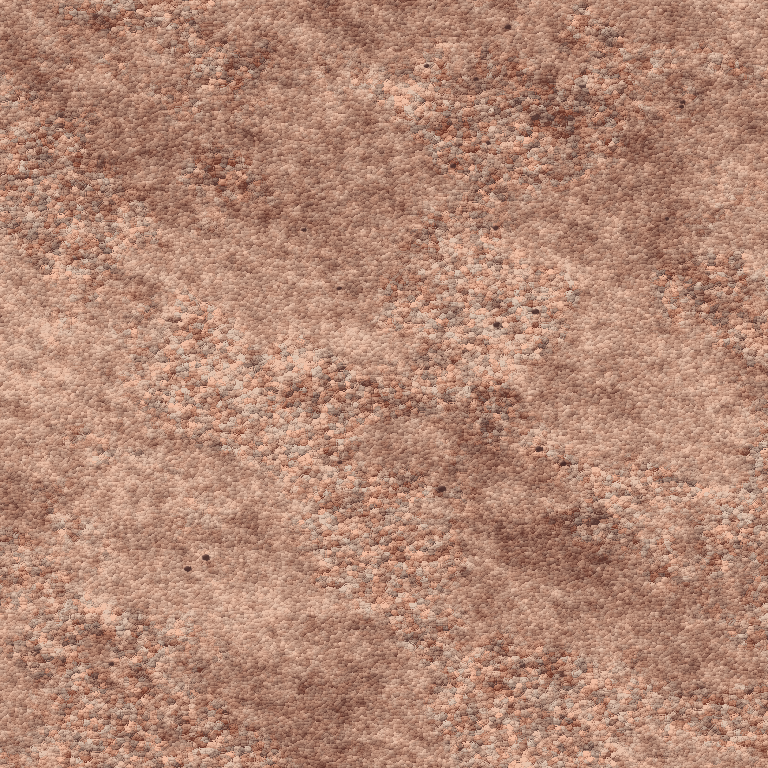
Give the GLSL for this texture, as a three.js fragment shader.

```glsl
// Dry reddish soil: fine sand with patches of coarse gravel, pale dust and
// a few dark stones. Cellular noise draws the lit grains; smoothed cells
// at several scales drive the patches, clumps and slanted streaks.

varying vec2 vUv;

const vec3 SHADOW_SOIL = vec3(0.47, 0.30, 0.25);
const vec3 MID_SOIL    = vec3(0.68, 0.51, 0.43);
const vec3 PALE_SOIL   = vec3(0.87, 0.71, 0.62);
const vec3 STONE_DARK  = vec3(0.27, 0.16, 0.15);
const vec3 STONE_LIT   = vec3(0.55, 0.40, 0.36);
const vec3 RED_TINT    = vec3(0.07, -0.02, -0.05);

const vec2 LIGHT_DIR   = vec2(-0.40, 0.92);
const vec2 STREAK_DIR  = vec2(0.93, -0.36);
const vec2 SAND_SCALE  = vec2(205.0, 250.0);   // grains across the canvas
const vec2 GRAVEL_SCALE = vec2(118.0, 145.0);
const float STONE_SCALE = 15.0;
const float STONE_SHARE = 0.10;
const float STONE_RADIUS = 0.0045;
const float MEAN_TONE  = 0.56;
const float CONTRAST   = 1.08;

vec2 hash2(vec2 p) {
  vec3 h = fract(p.xyx * vec3(0.1031, 0.1030, 0.0973));
  h += dot(h, h.yzx + 33.33);
  return fract((h.xx + h.yz) * h.zy);
}

// Nearest grain: xy = offset from its centre, z = gap to the next, w = id
vec4 grains(vec2 p) {
  vec2 cell = floor(p);
  vec2 offset = vec2(0.0);
  float nearest = 8.0, second = 8.0, id = 0.0;
  for (int y = -1; y <= 1; y++) {
    for (int x = -1; x <= 1; x++) {
      vec2 c = cell + vec2(float(x), float(y));
      vec2 d = p - c - hash2(c);
      float len = length(d);
      if (len < nearest) {
        second = nearest;
        nearest = len;
        offset = d;
        id = hash2(c + 71.0).x;
      } else {
        second = min(second, len);
      }
    }
  }
  return vec4(offset, second - nearest, id);
}

// Smoothly blended cell values, centred on zero
float softCells(vec2 p) {
  vec2 cell = floor(p);
  float sum = 0.0, total = 0.0;
  for (int y = -1; y <= 1; y++) {
    for (int x = -1; x <= 1; x++) {
      vec2 c = cell + vec2(float(x), float(y));
      vec2 d = p - c - hash2(c);
      float w = exp(-5.0 * dot(d, d));
      sum += w * hash2(c + 37.0).y;
      total += w;
    }
  }
  return sum / total - 0.5;
}

// Tone of one grain layer: own shade, lit side and dark gaps
float grainTone(vec4 g, float variety, float relief, float gapDepth) {
  float gap = smoothstep(0.0, 0.35, g.z) - 0.6;
  return (g.w - 0.5) * variety + dot(g.xy, LIGHT_DIR) * relief + gap * gapDepth;
}

void main() {
  vec2 p = vUv + 3.0;
  vec2 slant = vec2(dot(p, STREAK_DIR), dot(p, vec2(-STREAK_DIR.y, STREAK_DIR.x)));

  // Gravel patches with ragged borders
  float patches = softCells(slant * vec2(5.0, 7.0)) + 0.6 * softCells(slant * vec2(15.0, 21.0))
                + 0.4 * softCells(p * 43.0);
  float gravel = smoothstep(-0.12, 0.28, patches);

  // Dust, streaks and clumps
  float dust = 0.30 * softCells(slant * vec2(4.0, 8.0) + 19.0)
             + 0.30 * softCells(slant * vec2(9.0, 17.0) + 53.0);
  float streaks = 0.30 * softCells(slant * vec2(24.0, 66.0) + 11.0);
  float clumps = 0.42 * softCells(p * vec2(62.0, 84.0) + 29.0);

  // Grains of both sizes
  vec4 sandGrain = grains(p * SAND_SCALE);
  vec4 gravelGrain = grains(p * GRAVEL_SCALE + 0.35 * sandGrain.xy);
  float sand = grainTone(sandGrain, 0.36, 0.32, 0.12);
  float pebbles = grainTone(gravelGrain, 0.55, 0.58, 0.30) + 0.5 * sand;
  float relief = mix(sand + 0.25 * pebbles, pebbles, gravel);

  float tone = MEAN_TONE + CONTRAST * (dust + streaks + clumps * mix(0.75, 1.0, gravel) + relief);
  vec3 color = mix(SHADOW_SOIL, MID_SOIL, clamp(tone * 2.0, -0.4, 1.0));
  color = mix(color, PALE_SOIL, clamp(tone * 2.0 - 1.0, 0.0, 1.25));

  // Red and grey grains, strongest in the gravel
  float hue = fract(gravelGrain.w * 37.0) - 0.5;
  color += RED_TINT * hue * mix(0.35, 1.3, gravel);

  // Scattered dark stones, lit from above
  vec4 stone = grains(p * STONE_SCALE);
  vec2 fromStone = stone.xy / STONE_SCALE;
  float size = STONE_RADIUS * mix(0.55, 1.1, fract(stone.w * 91.0));
  float dist = length(fromStone * vec2(0.9, 1.15)) + 0.0012 * sandGrain.x;
  float cover = (1.0 - smoothstep(size - 0.001, size + 0.001, dist)) * step(stone.w, STONE_SHARE);
  float lit = smoothstep(0.1, 1.1, dot(fromStone, LIGHT_DIR) / size);
  color = mix(color, mix(STONE_DARK, STONE_LIT, lit), cover * 0.9);

  gl_FragColor = vec4(color, 1.0);
}
```
